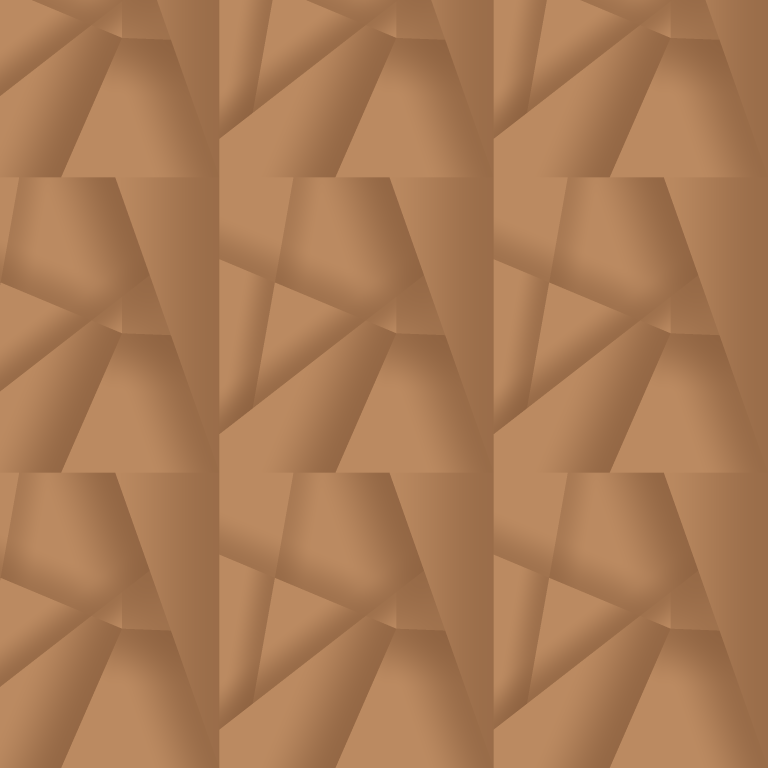
Reproduce this pattern procedurally as a WebGL 2 fragment shader.

```glsl
#version 300 es
precision highp float;

uniform vec2 u_resolution;
out vec4 fragColor;

// Signed distance to the line a-b, positive on the left of its direction
float side(vec2 p, vec2 a, vec2 b) {
    vec2 along = normalize(b - a);
    return along.x * (p.y - a.y) - along.y * (p.x - a.x);
}

// Soft shadow that is full at a crease and fades out over a width
float shadow(float dist, float width, float strength) {
    return strength * (1.0 - smoothstep(0.0, width, abs(dist)));
}

// Combine overlapping shadows without exceeding full darkness
float blend(float a, float b) {
    return 1.0 - (1.0 - a) * (1.0 - b);
}

// Darkness of one folded tile, one unit wide and 1.077 tall
float foldShade(vec2 p) {
    vec2 hub = vec2(0.645, 0.508);

    // Creases: positive is east of the steep ones, above the flat ones
    float flap = side(p, vec2(0.620, 1.077), vec2(1.0, 0.0));
    float spine = side(p, vec2(0.270, 1.077), vec2(0.120, 0.228));
    float descent = side(p, vec2(0.0, 0.778), hub);
    float ledge = side(p, hub, vec2(0.824, 0.501));
    float ascent = side(p, vec2(0.0, 0.140), vec2(0.736, 0.712));
    float leg = side(p, hub, vec2(0.423, 0.0));
    float sill = min(descent, ledge);

    // Right flap
    if (flap > 0.0) return shadow(1.0 - p.x, 0.42, 0.68);

    // Upper faces
    if (sill > 0.0 && ascent > 0.0) {
        float base = shadow(sill, 0.16, 0.55);
        if (spine < 0.0) return base;
        float rim = blend(shadow(flap, 0.27, 0.82), shadow(spine, 0.12, 0.38));
        return blend(blend(base, rim), shadow(ascent, 0.10, 0.30));
    }

    // Left triangles
    if (ascent > 0.0) {
        float base = shadow(ascent, 0.14, 0.72);
        return spine < 0.0 ? blend(base, shadow(spine, 0.12, 0.62)) : base;
    }

    // Small facets at the hub
    if (sill > 0.0) {
        if (p.x < hub.x) return shadow(ascent, 0.12, 0.58);
        return blend(shadow(ascent, 0.20, 0.42), shadow(flap, 0.30, 0.58));
    }

    // Lower faces
    if (leg < 0.0) return shadow(leg, 0.27, 0.80);
    return blend(shadow(sill, 0.22, 0.62), shadow(flap, 0.24, 0.72));
}

void main() {
    vec3 lightTan = vec3(0.735, 0.542, 0.380);
    vec3 deepBrown = vec3(0.545, 0.375, 0.245);

    // Average a 3 by 3 grid of samples for smooth edges
    float shade = 0.0;
    for (int i = 0; i < 9; i++) {
        vec2 offset = (vec2(i % 3, i / 3) - 1.0) / 3.0;
        vec2 uv = (gl_FragCoord.xy + offset) / u_resolution;
        vec2 tile = fract(uv * vec2(2.8, 2.6) + vec2(0.2, 0.0));
        shade += foldShade(tile * vec2(1.0, 1.077)) / 9.0;
    }
    fragColor = vec4(mix(lightTan, deepBrown, shade), 1.0);
}
```
